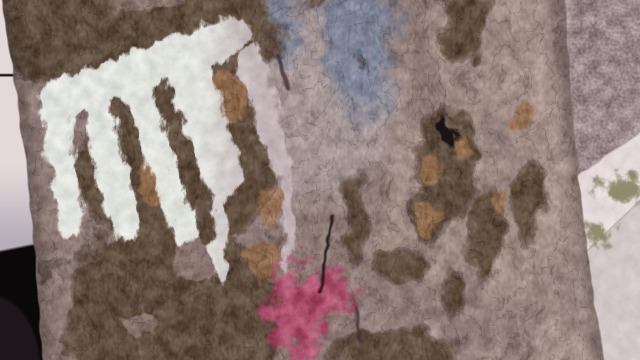
Give the GLSL for this texture, as a Shadertoy shader.

```glsl
// Peeling tree trunk daubed with white, blue and pink paint, beside a pale car and a kerb.
#define BARK vec3(.56, .48, .46)
#define PALE_BARK vec3(.65, .57, .54)
#define MOSS vec3(.36, .29, .23)
#define OCHRE vec3(.6, .44, .31)
#define WHITE vec3(.9, .91, .89)
#define LAVENDER vec3(.7, .65, .66)
#define BLUE vec3(.45, .5, .6)
#define PINK vec3(.68, .29, .42)
#define CONCRETE vec3(.89, .85, .85)
#define BLACK vec3(.07, .05, .06)
#define RAGGED .55

// Dark bark: centre, radii
const vec4 darkPatch[12] = vec4[](
    vec4(4.4, 1, 2.7, 2.4), vec4(3.2, 8.2, 3.9, 1.5), vec4(4.4, 5, 2.4, 2.4),
    vec4(11.2, 5, .75, 1.4), vec4(10.8, 3.6, .5, .7), vec4(12.1, 3.2, .4, 1.2),
    vec4(13.2, 4, .35, 1), vec4(10, 2.4, .55, .4), vec4(8.9, 3.6, .3, 1.1),
    vec4(11.6, 8.4, .6, .9), vec4(11.3, 1.6, .25, .45), vec4(9.8, .2, 1.6, .5));
// Warm inner wood: centre, radius
const vec3 warmPatch[9] = vec3[](
    vec3(10.8, 4.75, .28), vec3(10.75, 3.45, .32), vec3(11.5, 5.25, .25),
    vec3(12.45, 3.95, .22), vec3(6.7, 3.9, .35), vec3(6.55, 2.45, .38),
    vec3(13, 6.1, .28), vec3(5.65, 6.6, .5), vec3(3.9, 4.5, .5));
// White brush strokes: start, end; and their radii
const vec4 brush[9] = vec4[](
    vec4(1.4, 6.5, 5.8, 8.1), vec4(1.35, 6.5, 1.75, 3.4), vec4(2.3, 6.6, 3.15, 3.3),
    vec4(3.4, 6.8, 4, 5), vec4(4, 4.9, 4.65, 3.2), vec4(4.7, 7.2, 5.6, 4.6),
    vec4(5.5, 4.6, 5.5, 2.2), vec4(6.2, 7.6, 7, 4.9), vec4(7.15, 4.8, 7.2, 2.3));
const float brushRadius[9] = float[](.47, .33, .35, .38, .3, .53, .18, .3, .12);

vec2 gradient(vec2 cell) {
    float a = 6.28 * fract(sin(dot(cell, vec2(127.1, 311.7))) * 43758.5);
    return vec2(cos(a), sin(a));
}
float noise(vec2 p) {
    vec2 i = floor(p), f = fract(p), u = f * f * (3. - 2. * f), e = vec2(1, 0);
    return mix(mix(dot(gradient(i), f), dot(gradient(i + e), f - e), u.x),
               mix(dot(gradient(i + e.yx), f - e.yx), dot(gradient(i + 1.), f - 1.), u.x), u.y);
}
float fbm(vec2 p) {
    float sum = 0., amp = .7;
    for (int i = 0; i < 5; i++) {
        sum += amp * noise(p);
        p = mat2(1.6, 1.2, -1.2, 1.6) * p + 3.7;
        amp *= .5;
    }
    return sum;
}
float ellipse(vec2 p, vec4 e) { return (length((p - e.xy) / e.zw) - 1.) * min(e.z, e.w); }
float stroke(vec2 p, vec4 s, float r) {
    vec2 d = s.zw - s.xy, v = p - s.xy;
    return length(v - d * clamp(dot(v, d) / dot(d, d), 0., 1.)) - r;
}
float cover(float d, float soft) { return 1. - smoothstep(-soft, soft, d); }

vec3 street(vec2 p, float grain) {
    // Car body, seam and wheel
    vec3 car = mix(vec3(.72, .68, .73), CONCRETE, smoothstep(2.8, 5., p.y));
    car = mix(car, BLACK, cover(abs(p.y - 7.12) - .03, .03));
    car = mix(car, BLACK * .6, cover(p.y - 2.72 - .2 * p.x, .05));
    car = mix(car, BLACK * 1.7, cover(ellipse(p, vec4(-.2, -.2, 1.2, 1.8)), .05));
    // Asphalt, kerb, paving and grass
    vec3 road = vec3(.6, .53, .54) + .25 * grain + .12 * noise(p * 14.);
    float kerb = p.y - 4.6 - .7 * (p.x - 14.44);
    float joint = p.y - 2.75 - .95 * (p.x - 14.7);
    vec3 paving = CONCRETE + .08 * grain - .07 * cover(joint, .05);
    paving -= .15 * cover(abs(joint) - .02, .04);
    float grass = min(ellipse(p, vec4(15.6, 4.3, .5, .3)), ellipse(p, vec4(14.9, 3.2, .3, .25)));
    paving = mix(paving, vec3(.5, .47, .33), .8 * cover(grass + .5 * grain, .15));
    return p.x < 8. ? car : mix(road, paving, cover(kerb + .1 * grain, .05));
}

vec3 trunk(vec2 p, float grain) {
    vec2 w = p + RAGGED * vec2(fbm(p * 1.1), fbm(p * 1.1 + 19.));
    // Terraced flakes of bark
    float flake = 4. * fbm(w * vec2(.75, .5) + 5.), f = fract(flake);
    float lip = smoothstep(0., .14, f) * smoothstep(1., .94, f);
    vec3 col = mix(BARK, PALE_BARK, smoothstep(-.8, 1.4, flake + .35 * (p.x - 11.)));
    float dark = .25 - .6 * fbm(w * vec2(1, .6) + 31.), warm = 9., paint = 9.;
    vec2 q = mix(p, w, .4);
    for (int i = 0; i < 12; i++) dark = min(dark, ellipse(w, darkPatch[i]));
    for (int i = 0; i < 9; i++) {
        warm = min(warm, ellipse(w, vec4(warmPatch[i], warmPatch[i].z * 1.3)));
        paint = min(paint, stroke(q, brush[i], brushRadius[i]));
    }
    // Thin washes of lavender and blue
    col = mix(col, LAVENDER, .6 * cover(ellipse(w, vec4(8, 6.4, 1.9, 2.5)), .35));
    float blue = min(ellipse(w, vec4(7.1, 8.5, .35, 1)), ellipse(w, vec4(9, 8, .9, 1.9)));
    col = mix(col, BLUE, .75 * cover(blue + .3 * grain, .3));
    // Moss, inner wood, pale scales and relief
    col = mix(col, MOSS + .1 * fbm(w * 1.7), .92 * cover(dark, .06));
    col = mix(col, OCHRE, .8 * cover(warm, .06));
    float scale = min(ellipse(w, vec4(3.55, .95, .4, .38)), ellipse(w, vec4(4.9, 2.5, .65, .6)));
    scale = min(scale, ellipse(w, vec4(3.7, 9, .9, .4)));
    col = mix(col, BARK, .85 * cover(scale, .05));
    col *= .86 + .14 * lip - .2 * cover(abs(dark - .03) - .02, .04);
    col += .16 * grain + .06 * noise(p * vec2(13, 8));
    // White strokes, flaking at their rims
    paint += .28 * fbm(p * vec2(3.5, 2));
    vec3 coat = mix(WHITE, LAVENDER * 1.1, smoothstep(4.8, 6.6, p.x)) + .12 * grain;
    col = mix(col, coat, .96 * cover(paint, .06));
    // Pink daub
    float daub = min(ellipse(w, vec4(7.4, 1.2, .65, 1.2)), ellipse(w, vec4(8, 1.7, .8, .5)));
    col = mix(col, PINK + .25 * grain, .9 * cover(daub + .6 * fbm(p * 3.), .15));
    // Cracks and hollow
    vec2 c = p + vec2(.08 * noise(p * 4.), 0);
    float crack = min(stroke(c, vec4(8.3, 3.6, 8, 1.7), .03), ellipse(w, vec4(11.2, 5.8, .18, .42)));
    float split = min(stroke(c, vec4(6.95, 7.6, 7.2, 6.8), .06), stroke(c, vec4(8.9, 1.3, 9, .5), .04));
    col = mix(col, BLACK, .9 * cover(crack, .04));
    return mix(col, BLACK * 3.5, .8 * cover(split, .05));
}

void mainImage(out vec4 fragColor, in vec2 fragCoord) {
    vec2 p = 9. * fragCoord / iResolution.y;
    float grain = fbm(p * 3. + 47.), bow = .007 * p.y * p.y;
    float left = 1.05 - .05 * p.y - bow, right = 15.1 - .17 * p.y + bow;
    float inside = min(p.x - left, right - p.x) + .06 * noise(p * 2.5);
    vec3 bark = trunk(p, grain) * mix(.78, 1., smoothstep(0., .5, inside));
    fragColor = vec4(clamp(mix(street(p, grain), bark, cover(-inside, .03)), 0., 1.), 1);
}
```
